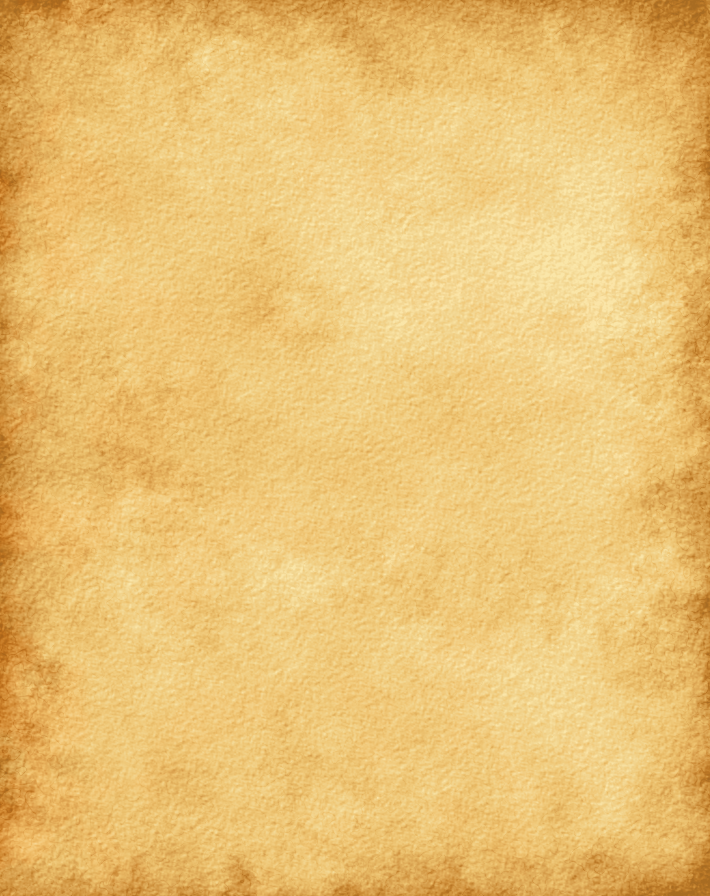
Give the GLSL for this texture, as a Shadertoy shader.

```glsl
// Aged parchment: warm golden paper with ragged stains, browned edges and a
// fine embossed grain. Layered value noise builds one tone value, which a
// colour ramp turns into paper colours; a faint rust tint is added on top.

const vec3 RAMP[7] = vec3[7](
    vec3(0.73, 0.47, 0.15), vec3(0.81, 0.57, 0.24), vec3(0.86, 0.65, 0.33),
    vec3(0.91, 0.73, 0.40), vec3(0.94, 0.79, 0.48), vec3(0.95, 0.84, 0.57),
    vec3(0.98, 0.90, 0.66));
const vec3 RUST_TINT = vec3(0.012, -0.018, -0.025);

// Tone is measured in ramp steps, lengths in canvas heights.
const float BASE_TONE = 4.25;
const float CLOUD_SCALE = 5.0;
const float CLOUD_AMOUNT = 3.0;
const float MOTTLE_SCALE = 34.0;
const float MOTTLE_AMOUNT = 3.6;
const float STAIN_AMOUNT = 0.6;
const float EDGE_WIDTH = 0.036;
const float EDGE_AMOUNT = 2.9;
const float GLOW_AMOUNT = 0.7;
const float GRAIN_SCALE = 245.0;
const float GRAIN_AMOUNT = 2.0;
const float CREASE_AMOUNT = 0.55;
const float SPECKLE_SCALE = 480.0;
const float SPECKLE_AMOUNT = 0.7;
const vec2 LIGHT_STEP = vec2(-0.5, 0.6);

float hash(vec2 p) {
    vec3 q = fract(p.xyx * 0.1031);
    q += dot(q, q.yzx + 33.33);
    return fract((q.x + q.y) * q.z);
}

float valueNoise(vec2 p) {
    vec2 cell = floor(p);
    vec2 f = fract(p);
    f = f * f * (3.0 - 2.0 * f);
    float low = mix(hash(cell), hash(cell + vec2(1.0, 0.0)), f.x);
    float high = mix(hash(cell + vec2(0.0, 1.0)), hash(cell + 1.0), f.x);
    return mix(low, high, f.y);
}

// Rotated octaves, normalised to 0..1.
float fbm(vec2 p, int octaves) {
    const mat2 TURN = mat2(1.6, 1.2, -1.2, 1.6);
    float sum = 0.0, total = 0.0, weight = 1.0;
    for (int i = 0; i < octaves; i++) {
        sum += weight * valueNoise(p);
        total += weight;
        weight *= 0.66;
        p = TURN * p + 17.3;
    }
    return sum / total;
}

// Paper height; grains are slightly stretched along a diagonal.
float grainHeight(vec2 p) {
    p = mat2(0.80, -0.45, 0.50, 0.95) * p;
    return fbm(p + 40.0, 2);
}

float glow(vec2 p, vec2 centre, vec2 radius) {
    vec2 q = (p - centre) / radius;
    return exp(-dot(q, q));
}

// Browning summed over the four sides, with a wandering border.
float edgeBurn(vec2 p, vec2 size) {
    float wander = 0.4 + 1.2 * fbm(p * 11.0 + 60.0, 5);
    vec2 near = exp(-p / (EDGE_WIDTH * wander));
    vec2 far = exp(-(size - p) / (EDGE_WIDTH * wander));
    return min(near.x + near.y + far.x + far.y, 1.25);
}

vec3 paperColour(float tone) {
    vec3 colour = RAMP[0];
    for (int i = 1; i < 7; i++) {
        colour = mix(colour, RAMP[i], clamp(tone - float(i - 1), 0.0, 1.0));
    }
    return colour * (1.0 + 0.1 * clamp(tone, -1.0, 0.0));
}

void mainImage(out vec4 fragColor, in vec2 fragCoord) {
    vec2 p = fragCoord / iResolution.y;
    vec2 size = vec2(iResolution.x / iResolution.y, 1.0);
    vec2 uv = p / size;

    // Broad clouds and light areas
    float clouds = fbm(p * CLOUD_SCALE * vec2(0.9, 1.2) + 8.0, 6) - 0.5;
    float tone = BASE_TONE + CLOUD_AMOUNT * clouds;
    tone += GLOW_AMOUNT * glow(uv, vec2(0.76, 0.70), vec2(0.24, 0.17));
    tone += 0.6 * GLOW_AMOUNT * glow(uv, vec2(0.87, 0.22), vec2(0.13, 0.20));
    tone += 0.4 * GLOW_AMOUNT * glow(uv, vec2(0.22, 0.80), vec2(0.22, 0.16));

    // Mottling and crisp ragged stains, gathering toward the edges
    vec2 fromCentre = abs(uv - 0.5) * 2.0;
    float rim = smoothstep(0.55, 1.0, max(fromCentre.x, fromCentre.y));
    float patches = smoothstep(0.46, 0.64, fbm(p * 6.0 + 90.0, 4));
    float spread = 0.2 + 0.5 * patches + 0.6 * rim;
    float mottle = fbm(p * MOTTLE_SCALE, 5) - 0.5;
    float stain = smoothstep(0.53, 0.59, fbm(p * 22.0 + 210.0, 6));
    tone += spread * (MOTTLE_AMOUNT * mottle - STAIN_AMOUNT * stain);
    tone -= EDGE_AMOUNT * edgeBurn(p, size) + 0.2 * rim;

    // Embossed grain lit from the upper left, thin creases and fibre speckle
    vec2 g = p * GRAIN_SCALE;
    tone += GRAIN_AMOUNT * (grainHeight(g) - grainHeight(g + LIGHT_STEP));
    float ridge = 1.0 - abs(2.0 * grainHeight(g * 0.4 + 300.0) - 1.0);
    tone -= CREASE_AMOUNT * smoothstep(0.84, 1.0, ridge) * (0.3 + spread);
    tone += SPECKLE_AMOUNT * (valueNoise(p * SPECKLE_SCALE) - 0.5);

    // Rust stains, strongest down the left side
    float rust = smoothstep(0.48, 0.66, fbm(p * 14.0 + 130.0, 5));
    rust *= 0.3 + 1.2 * exp(-uv.x / 0.10);
    vec3 colour = paperColour(tone) + RUST_TINT * rust;

    fragColor = vec4(clamp(colour, 0.0, 1.0), 1.0);
}
```
